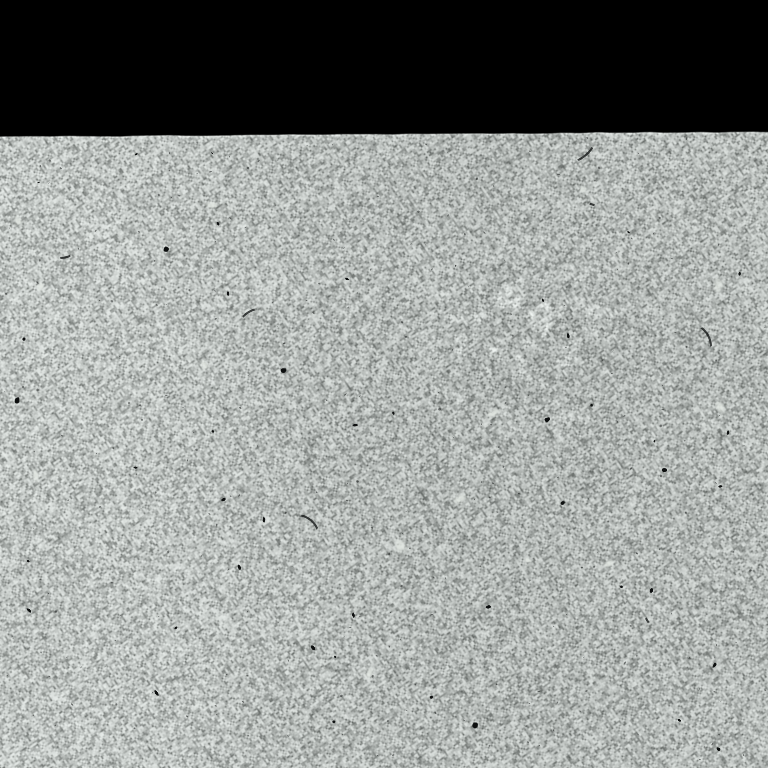
This texture is drawn by a WebGL 1 fragment shader. Its source:

```glsl
precision highp float;
// Pale grey-green film grain under a black band with a slightly tilted edge.
// Rotated value noise makes the grain and a mottled patch; jittered grids
// scatter dark specks, soft pale spots and short curved hairs.

#define EDGE_LEFT 0.822
#define EDGE_TILT 0.007
#define BASE_TONE 0.752
#define GRAIN_CONTRAST 0.46
#define GRAIN_FINE 400.0
#define GRAIN_COARSE 235.0
#define PATCH_CENTRE vec2(0.69, 0.56)
#define PATCH_RADIUS 0.17
#define DARK_RADIUS 0.0040
#define PALE_RADIUS 0.0075
#define HAIR_WIDTH 0.0007
#define PALE_COLOUR vec3(0.89, 0.91, 0.89)

uniform vec2 u_resolution;

float hash(vec2 p) {
  vec3 q = fract(p.xyx * 0.1031);
  q += dot(q, q.yzx + 33.33);
  return fract((q.x + q.y) * q.z);
}

mat2 rotation(float angle) {
  float c = cos(angle), s = sin(angle);
  return mat2(c, -s, s, c);
}

float valueNoise(vec2 p) {
  vec2 cell = floor(p), f = fract(p);
  f = f * f * (3.0 - 2.0 * f);
  float low = mix(hash(cell), hash(cell + vec2(1.0, 0.0)), f.x);
  float high = mix(hash(cell + vec2(0.0, 1.0)), hash(cell + 1.0), f.x);
  return mix(low, high, f.y);
}

// Position relative to the jittered feature of a grid cell, randomly turned.
vec2 localPosition(vec2 p, vec2 cell, float cells, float seed) {
  vec2 jitter = vec2(hash(cell + seed + 3.1), hash(cell + seed + 7.7));
  vec2 centre = (cell + 0.1 + 0.8 * jitter) / cells;
  return rotation(6.2832 * hash(cell + seed + 13.3)) * (p - centre);
}

// Coverage of scattered, uneven ellipses; softness is a share of the radius.
float specks(vec2 p, float cells, float chance, float radius, float softness,
             float seed, float pixel) {
  float cover = 0.0;
  for (int j = -1; j <= 1; j++) {
    for (int i = -1; i <= 1; i++) {
      vec2 cell = floor(p * cells) + vec2(float(i), float(j));
      float present = step(hash(cell + seed), chance);
      vec2 q = localPosition(p, cell, cells, seed);
      float size = radius * mix(0.35, 1.0, hash(cell + seed + 19.9));
      q.y *= mix(1.0, 2.2, hash(cell + seed + 23.7));
      float d = length(q) + size * 0.5 * (valueNoise(p * 330.0) - 0.5);
      float blur = max(size * softness, 0.7 * pixel);
      float shape = 1.0 - smoothstep(size - blur, size + blur, d);
      cover = max(cover, present * shape);
    }
  }
  return cover;
}

// Coverage of scattered arcs, more frequent towards the band.
float hairs(vec2 p, float cells, float seed, float pixel) {
  float cover = 0.0;
  for (int j = -1; j <= 1; j++) {
    for (int i = -1; i <= 1; i++) {
      vec2 cell = floor(p * cells) + vec2(float(i), float(j));
      float chance = mix(0.04, 0.32, smoothstep(0.3, 0.8, cell.y / cells));
      float present = step(hash(cell + seed), chance);
      vec2 q = localPosition(p, cell, cells, seed);
      float bend = mix(0.018, 0.05, hash(cell + seed + 29.1));
      float reach = mix(0.004, 0.016, hash(cell + seed + 31.3));
      vec2 v = q + vec2(0.0, bend);
      float d = abs(length(v) - bend);
      float line = 1.0 - smoothstep(HAIR_WIDTH, HAIR_WIDTH + pixel, d);
      float ends = 1.0 - smoothstep(reach - 0.002, reach, abs(q.x));
      cover = max(cover, present * line * ends * step(0.0, v.y));
    }
  }
  return cover;
}

void main() {
  float pixel = 1.0 / u_resolution.y;
  vec2 p = gl_FragCoord.xy * pixel;

  // Broad shading: lighter at the left, dimmer right of the middle.
  float tone = BASE_TONE - 0.038 * smoothstep(0.0, 0.75, p.x);
  tone -= 0.018 * exp(-10.0 * dot(p - vec2(0.68, 0.4), p - vec2(0.68, 0.4)));
  tone += 0.022 * (valueNoise(p * 5.0 + 4.0) - 0.5);

  // Mottled patch of pale wisps.
  float patchMask = 1.0 - smoothstep(0.2, 1.0, length(p - PATCH_CENTRE) / PATCH_RADIUS);
  float wisps = 0.6 * valueNoise(rotation(0.5) * p * 65.0)
              + 0.4 * valueNoise(rotation(1.1) * p * 120.0);
  tone += patchMask * (0.12 * smoothstep(0.48, 0.8, wisps) - 0.02);

  // Fine grain, with a longer tail towards the dark.
  float grain = 0.75 * (valueNoise(rotation(0.6) * p * GRAIN_FINE) - 0.5)
              + 0.35 * (valueNoise(rotation(1.2) * p * GRAIN_COARSE) - 0.5);
  tone += GRAIN_CONTRAST * (grain - 0.6 * grain * grain);
  vec3 colour = tone + vec3(-0.009, 0.010, -0.001);

  // Pale spots, then dust and hairs.
  float pale = 0.85 * specks(p, 9.0, 0.24, PALE_RADIUS, 0.6, 41.0, pixel);
  colour = mix(colour, PALE_COLOUR, pale);
  float dust = 0.5 * specks(p, 52.0, 0.12, 0.0017, 0.5, 87.0, pixel);
  float dark = specks(p, 12.0, 0.32, DARK_RADIUS, 0.3, 59.0, pixel);
  float hair = 0.75 * hairs(p, 8.0, 71.0, pixel);
  colour = mix(colour, vec3(0.05, 0.06, 0.06), max(max(dust, dark), hair));

  // Black band with a slightly ragged edge and a thin light rim below it.
  float edge = EDGE_LEFT + EDGE_TILT * p.x + 0.0015 * (valueNoise(vec2(p.x * 45.0, 2.0)) - 0.5);
  float below = edge - p.y;
  colour += 0.08 * (1.0 - smoothstep(0.001, 0.004, below));
  colour *= smoothstep(-0.7 * pixel, 0.7 * pixel + 0.0008, below);
  gl_FragColor = vec4(clamp(colour, 0.0, 1.0), 1.0);
}
```
